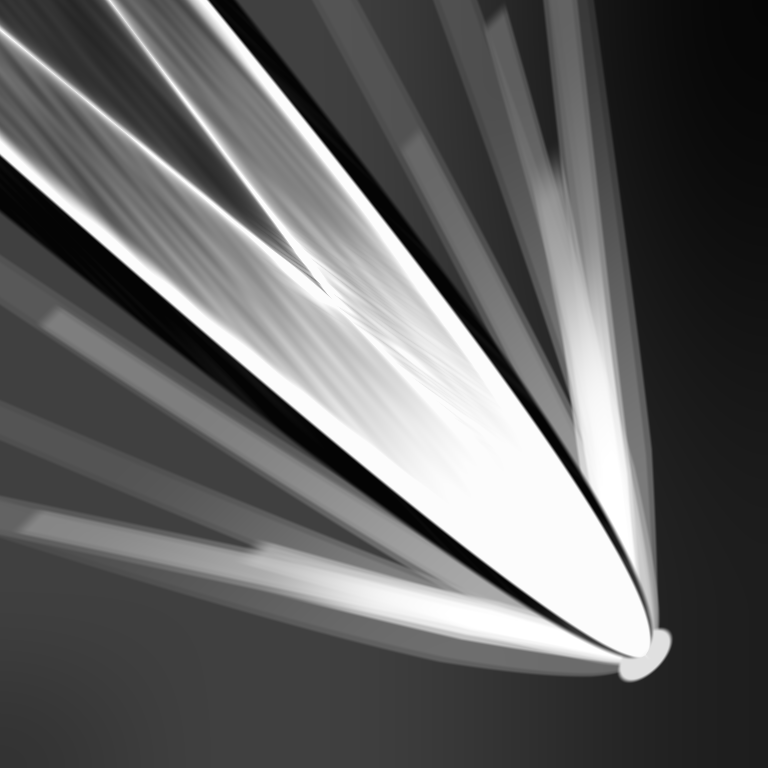
A WebGL 1 fragment shader for this background:

```glsl
precision highp float;
// A split, glossy blade and two fans of translucent rays meeting at one tip.
// In a frame turned along the blade, each curve is across = a*sqrt(along) + b*along;
// strips, rims and shadows come from the distance to such curves.
uniform vec2 u_resolution;

const vec2 TIP = vec2(0.840, 0.147);
const float UPPER_EDGE = 0.200;
const float LOWER_EDGE = -0.130;
const float UPPER_SHADOW = 0.228;
const vec2 LOWER_SHADOW = vec2(-0.150, -0.035);
const float RIDGE = 0.037;
const float RAY_OPACITY = 0.72;
const float BLACK = 0.015;
const float BLADE_DARK = 0.35;
const float STREAK_GAIN = 0.16;

float softness;

vec2 gradient(vec2 cell) {
  float angle = 6.2832 * fract(sin(dot(cell, vec2(127.1, 311.7))) * 43758.5);
  return vec2(cos(angle), sin(angle));
}

float gradientNoise(vec2 p) {
  vec2 i = floor(p), f = fract(p);
  vec2 w = f * f * f * (f * (f * 6.0 - 15.0) + 10.0);
  vec2 e = vec2(1.0, 0.0);
  float low = mix(dot(gradient(i), f), dot(gradient(i + e.xy), f - e.xy), w.x);
  float high = mix(dot(gradient(i + e.yx), f - e.yx),
                   dot(gradient(i + e.xx), f - e.xx), w.x);
  return mix(low, high, w.y);
}

float cover(float d) { return smoothstep(-softness, softness, d); }

// Signed distance to a curve; p.x runs along the blade, p.y across it.
float curveDistance(vec2 p, vec2 curve) {
  float s = max(p.x, 0.0);
  float slope = curve.x * 0.5 / sqrt(max(s, 0.03)) + curve.y;
  return (p.y - curve.x * sqrt(s) - curve.y * s) / sqrt(1.0 + slope * slope);
}

// Lays one translucent strip over the tone, brighter toward the tip.
float ray(float tone, vec2 p, vec2 curve, float halfWidth, float start, float fade,
          float farTone, float nearTone) {
  float d = abs(curveDistance(p, curve));
  float w = halfWidth * min(1.0, 0.45 + 3.0 * p.x);
  float light = mix(nearTone, farTone, smoothstep(0.12, 0.68, p.x));
  float body = 0.75 * cover(w - d) + 0.25 * cover(w * 0.7 - d);
  float span = smoothstep(-0.02, 0.0, p.x) * (1.0 - smoothstep(start - fade, start, p.x));
  return mix(tone, light, body * span * RAY_OPACITY);
}

float background(vec2 uv) {
  float tone = mix(0.25, 0.115, smoothstep(0.4, 1.0, uv.x));
  tone -= 0.09 * smoothstep(0.4, 0.95, uv.x) * smoothstep(0.2, 1.0, uv.y);
  return tone - 0.05 * smoothstep(0.3, 0.0, uv.x) * smoothstep(0.25, 0.0, uv.y);
}

float rays(float tone, vec2 p) {
  // Right fan, outermost first
  tone = ray(tone, p, vec2(0.065, 0.72), 0.028, 2.0, 0.1, 0.27, 0.62);
  tone = ray(tone, p, vec2(0.145, 0.386), 0.027, 2.0, 0.1, 0.36, 0.72);
  tone = ray(tone, p, vec2(0.118, 0.232), 0.026, 2.0, 0.1, 0.36, 0.65);
  tone = ray(tone, p, vec2(0.118, 0.232), 0.018, 0.70, 0.02, 0.44, 0.65);
  tone = ray(tone, p, vec2(0.105, 0.495), 0.018, 0.735, 0.02, 0.45, 0.85);
  tone = ray(tone, p, vec2(-0.059, 0.842), 0.022, 2.0, 0.1, 0.45, 0.92);
  tone = ray(tone, p, vec2(-0.02, 0.69), 0.022, 0.56, 0.06, 0.55, 0.95);
  tone = ray(tone, p, vec2(-0.107, 0.868), 0.030, 0.45, 0.18, 0.90, 1.05);
  // Left fan
  tone = ray(tone, p, vec2(-0.225, -0.385), 0.024, 2.0, 0.1, 0.33, 0.52);
  tone = ray(tone, p, vec2(-0.117, -0.336), 0.024, 2.0, 0.1, 0.36, 0.68);
  tone = ray(tone, p, vec2(-0.130, -0.130), 0.027, 2.0, 0.1, 0.38, 0.68);
  tone = ray(tone, p, vec2(-0.130, -0.135), 0.018, 0.87, 0.02, 0.55, 0.72);
  tone = ray(tone, p, vec2(0.013, -0.659), 0.025, 2.0, 0.1, 0.42, 0.90);
  tone = ray(tone, p, vec2(0.013, -0.659), 0.018, 0.70, 0.02, 0.58, 0.95);
  tone = ray(tone, p, vec2(-0.030, -0.540), 0.018, 0.47, 0.03, 0.65, 0.95);
  return ray(tone, p, vec2(-0.0585, -0.558), 0.023, 0.43, 0.15, 0.85, 1.05);
}

float blade(vec2 p, float upper, float lower) {
  float streak = gradientNoise(vec2(p.x * 5.0, p.y * 85.0 - p.x * 6.0));
  float tone = mix(1.0, BLADE_DARK, smoothstep(0.25, 1.05, p.x));
  tone += STREAK_GAIN * streak * smoothstep(0.2, 0.7, p.x);
  // Ridge from the fork down to the tip, with fine strokes above it
  float ridgeSpan = smoothstep(0.30, 0.48, p.x) * (1.0 - smoothstep(0.62, 0.68, p.x));
  float above = p.y - RIDGE;
  tone += 0.25 * ridgeSpan * exp(-abs(above) / 0.005);
  float strokes = abs(gradientNoise(vec2(p.x * 7.0, p.y * 150.0 + p.x * 25.0)));
  tone += 0.35 * strokes * ridgeSpan * cover(above) * exp(-above / 0.04);
  // Dark fork between the two halves and its white lining
  float fork = min(p.y - 0.100 + 0.0975 * p.x, 0.140 * p.x - 0.0476 - p.y);
  float forkSpan = smoothstep(0.60, 0.70, p.x);
  tone = mix(tone, 0.19 + 0.08 * streak, cover(fork));
  tone += 0.60 * forkSpan * exp(-abs(fork + 0.004) / 0.006);
  vec2 glint = (p - vec2(0.665, 0.042)) / vec2(0.06, 0.022);
  tone += exp(-dot(glint, glint)) * (0.25 + 0.6 * strokes);
  // Bright outer rims
  tone += 0.65 * smoothstep(0.026, 0.006, upper);
  return tone + 0.65 * smoothstep(0.032, 0.008, lower);
}

void main() {
  vec2 uv = gl_FragCoord.xy / u_resolution;
  softness = max(0.0025, 1.0 / min(u_resolution.x, u_resolution.y));
  vec2 q = uv - TIP;
  vec2 p = vec2(q.y - q.x, q.x + q.y) * 0.70711;
  float tone = rays(background(uv), p);

  // Rounded tip where everything meets
  tone = mix(tone, 0.88, smoothstep(0.047, 0.038, length(p * vec2(1.9, 1.0))));

  // Black shadows on both sides of the blade
  float upper = -curveDistance(p, vec2(UPPER_EDGE, 0.0));
  float lower = curveDistance(p, vec2(LOWER_EDGE, 0.0));
  float band = min(-curveDistance(p, vec2(UPPER_SHADOW, 0.0)),
                   curveDistance(p, LOWER_SHADOW));
  float grain = gradientNoise(vec2(p.x * 4.0, p.y * 110.0));
  float shade = BLACK + 0.10 * max(grain, 0.0) + 0.25 * smoothstep(0.18, 0.02, p.x);
  tone = mix(tone, shade, smoothstep(-0.004, 0.004, band) * smoothstep(0.0, 0.015, p.x));

  float inside = cover(min(upper, lower)) * smoothstep(-0.01, 0.005, p.x);
  tone = mix(tone, min(blade(p, upper, lower), 0.99), inside);
  gl_FragColor = vec4(vec3(clamp(tone, 0.0, 1.0)), 1.0);
}
```
